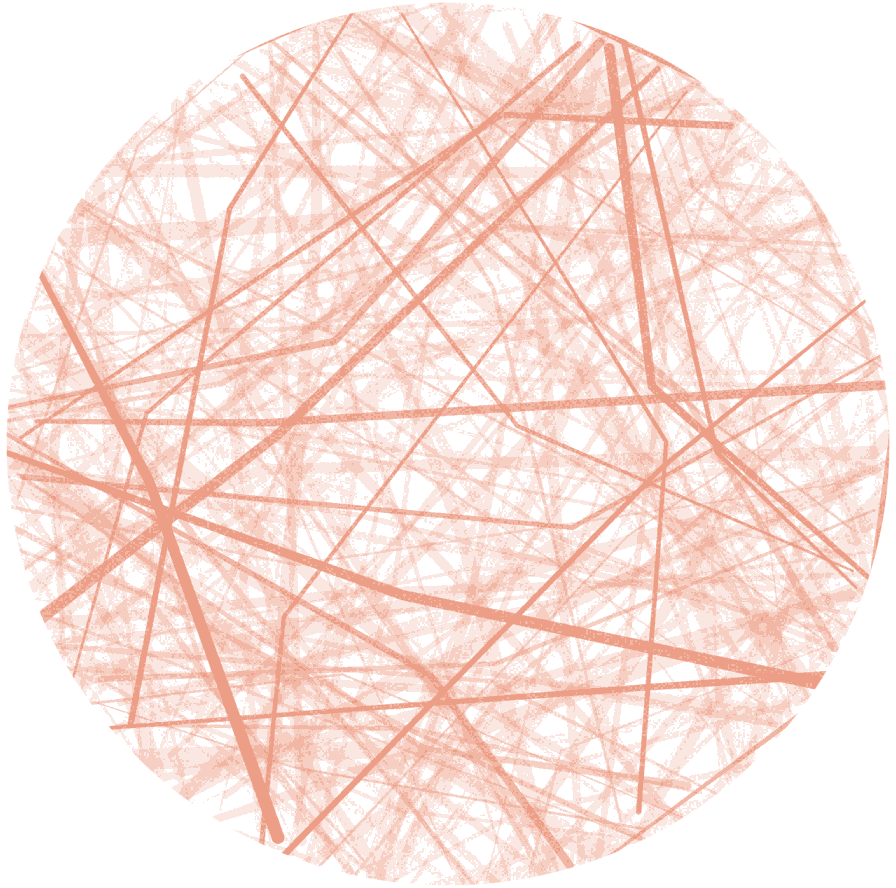
Write a Shadertoy shader that draws this pattern.

```glsl
// A round tangle of coral threads on white: many pale, bent strokes under a few
// strong ones, each a kinked chord of the disc. Their stacked ink is reduced to
// five tints with fine grain. The disc keeps a white rim, so the tile wraps.

const float DISC_RADIUS = 0.497;
const float GRAIN_CELLS = 508.0;
const float TINT_STEPS = 4.0;
const vec3 PAPER = vec3(1.0);
const vec3 CORAL = vec3(0.93, 0.62, 0.525);

// Four random values from one number
vec4 hash4(float n) {
    vec4 q = fract(n * vec4(0.1031, 0.1030, 0.0973, 0.1099));
    q += dot(q, q.wzxy + 33.33);
    return fract((q.xxyz + q.yzzw) * q.zywx);
}

// One random value from a grid cell
float hash1(vec2 cell) {
    vec3 q = fract(cell.xyx * 0.1031);
    q += dot(q, q.yzx + 33.33);
    return fract((q.x + q.y) * q.z);
}

// x: distance to the segment, y: position along it from 0 to 1
vec2 segment(vec2 p, vec2 a, vec2 b) {
    vec2 ab = b - a;
    float t = clamp(dot(p - a, ab) / dot(ab, ab), 0.0, 1.0);
    return vec2(length(p - a - ab * t), t);
}

// Signed distance to a two-part stroke that thins towards its end
float kinkedStroke(vec2 p, vec2 a, vec2 b, vec2 c, float halfWidth) {
    vec2 first = segment(p, a, b);
    vec2 second = segment(p, b, c);
    float d1 = first.x - halfWidth * mix(1.0, 0.8, first.y);
    float d2 = second.x - halfWidth * mix(0.8, 0.45, second.y);
    return min(d1, d2);
}

// Share of paper left visible by a layer of random chords;
// widths and inks are given as (least, greatest)
float strokeLayer(vec2 p, int count, float seed, vec2 widths, vec2 inks,
                  float bend, float soft) {
    float clear = 1.0;
    for (int i = 0; i < count; i++) {
        float id = float(i);
        vec4 r = hash4(seed + id * 7.31);
        vec4 s = hash4(seed + id * 3.77 + 411.3);

        // Chord from its direction and its distance to the centre
        float angle = 6.2832 * r.x;
        vec2 along = vec2(cos(angle), sin(angle));
        vec2 across = vec2(-along.y, along.x);
        float offset = DISC_RADIUS * 0.96 * (2.0 * fract(id * 0.618 + 0.5 * r.y) - 1.0);
        float reach = sqrt(DISC_RADIUS * DISC_RADIUS - offset * offset);

        vec2 a = across * offset - along * reach * mix(0.93, 1.06, r.z);
        vec2 c = across * offset + along * reach * mix(0.93, 1.06, r.w);
        vec2 b = mix(a, c, mix(0.25, 0.75, s.x)) + across * bend * (s.y - 0.5);

        float halfWidth = 0.5 * mix(widths.x, widths.y, s.z * s.z);
        float d = kinkedStroke(p, a, b, c, halfWidth);
        float cover = 1.0 - smoothstep(-soft, soft, d);
        clear *= 1.0 - cover * min(mix(inks.x, inks.y, s.w), 1.0);
    }
    return clear;
}

// Reduces ink to a few tints, with grain between them
float grainTint(float ink, vec2 p, float steps) {
    float grain = hash1(floor(p * GRAIN_CELLS) + 1000.0);
    return min(floor(ink * steps + 0.15 + 0.7 * grain) / steps, 1.0);
}

void mainImage(out vec4 fragColor, in vec2 fragCoord) {
    float size = min(iResolution.x, iResolution.y);
    vec2 p = (fragCoord - 0.5 * iResolution.xy) / size;
    float soft = 0.8 / size;
    float disc = 1.0 - smoothstep(-soft, soft, length(p) - DISC_RADIUS);

    float ink = 0.0;
    if (disc > 0.0) {
        // Pale mesh, thin middle threads, strong top strokes
        float clear = strokeLayer(p, 190, 17.0, vec2(0.005, 0.024), vec2(0.08, 0.26), 0.16, soft);
        clear *= strokeLayer(p, 36, 2903.0, vec2(0.003, 0.010), vec2(0.25, 0.5), 0.2, soft);
        clear *= strokeLayer(p, 19, 5171.0, vec2(0.006, 0.017), vec2(0.75, 1.1), 0.3, soft);
        ink = 1.0 - clear;
    }

    float tint = grainTint(ink, p, TINT_STEPS) * disc;
    fragColor = vec4(mix(PAPER, CORAL, tint), 1.0);
}
```
